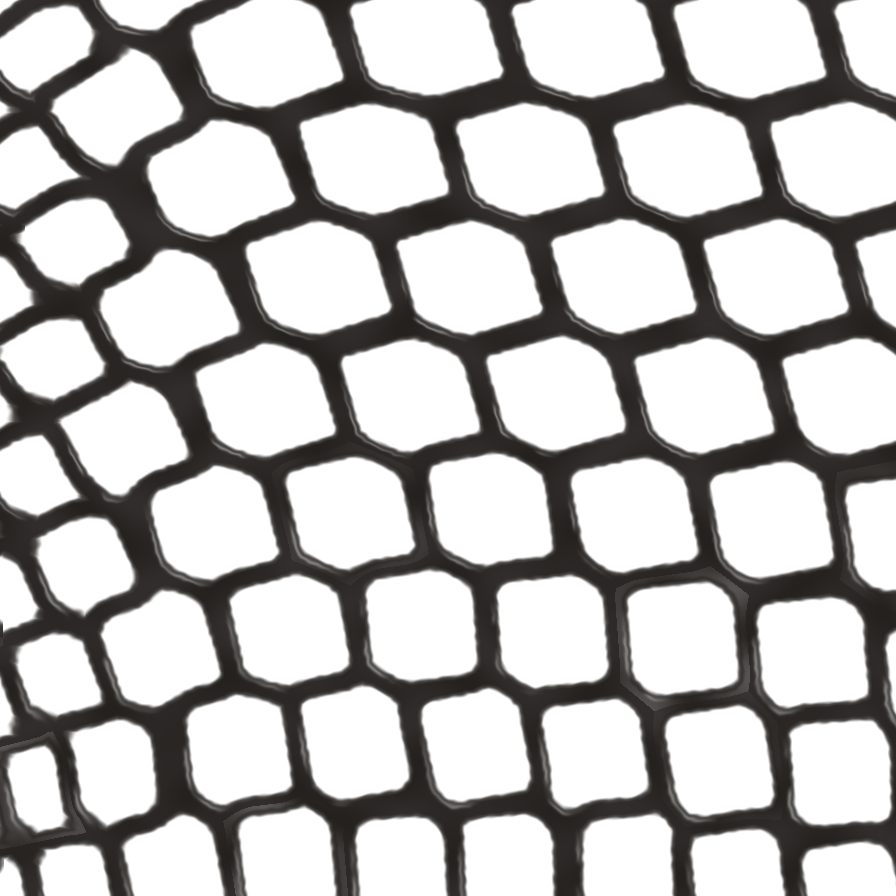
Reproduce this pattern procedurally as a WebGL 2 fragment shader.

```glsl
#version 300 es
precision highp float;
// Stretched black plastic netting on white: a sheared, bent lattice of leaf-shaped holes.
// Each hole is a tilted box with two round and two tight corners; the cords are what
// remains between nearest and second nearest hole, with glossy streaks on one flank.

#define COLUMN_PITCH 0.180
#define ROW_PITCH 0.1315
#define ROW_SHIFT 0.0664
#define HOLE_HALF vec2(0.407, 0.0615)
#define CORD_HALF 0.0112
#define TILT 0.28
#define JITTER 0.017
#define ROUGHNESS 0.0007
#define SOFTNESS 0.0022
#define GLOSS 0.55

uniform vec2 u_resolution;
out vec4 fragColor;

const vec3 PAPER = vec3(1.0);
const vec3 CORD_DARK = vec3(0.14, 0.13, 0.12);
const vec3 CORD_MID = vec3(0.23, 0.21, 0.21);
const vec3 CORD_RIM = vec3(0.33, 0.32, 0.31);
const vec3 SHINE = vec3(0.76, 0.76, 0.75);

vec2 hash2(vec2 cell) {
    vec3 h = fract(cell.xyx * vec3(0.1031, 0.1030, 0.0973) + 0.37);
    h += dot(h, h.yzx + 33.33);
    return fract((h.xx + h.yz) * h.zy);
}

// Layered sines, roughly -1 to 1
float ripple(vec2 p) {
    return 0.5 * sin(p.x + 1.7 * sin(p.y * 0.8)) + 0.5 * sin(1.3 * p.y + 2.1 * sin(p.x * 0.6));
}

float smoothMax(float a, float b, float k) {
    float h = max(k - abs(a - b), 0.0) / k;
    return max(a, b) + 0.25 * h * h * k;
}

// Columns close up towards the bottom
float columnPitch(float row) {
    return COLUMN_PITCH - 0.0039 * row - 0.00055 * row * row;
}

float rowStart(float row) {
    return 0.658 - ROW_SHIFT * row;
}

// 0 in the regular upper rows, 1 in the uneven lower ones
float unevenness(float row) {
    return smoothstep(2.5, 5.5, row);
}

// Hole centre in xy, slope of its row in z; the sheet sags at both sides
vec3 holeCentre(float row, float column) {
    float x = rowStart(row) + column * columnPitch(row);
    x += 0.6 * max(0.0, 0.06 - x);
    float left = max(0.0, 1.0 - x / 0.39);
    float right = max(0.0, (x - 0.65) / 0.325);
    float sag = 0.154 - 0.0156 * row;
    float y = 0.046 + ROW_PITCH * row + sag * left * left;
    y += 0.04 * right * right * unevenness(row);
    vec2 jitter = (hash2(vec2(row, column) + 20.0) - 0.5) * JITTER;
    return vec3(vec2(x, y) + jitter * mix(0.25, 1.0, unevenness(row)), 5.1 * sag * left);
}

// Signed distance to one hole; face is the position scaled by its half size
float holeDistance(vec2 p, float row, float column, out vec2 face) {
    vec3 centre = holeCentre(row, column);
    float uneven = unevenness(row);
    float wobble = (hash2(vec2(column, row) + 41.0).x - 0.5) * 0.3 * uneven;
    float tilt = mix(TILT, 0.12, uneven) + 0.42 * centre.z + wobble;
    float c = cos(tilt), s = sin(tilt);
    vec2 q = p - centre.xy;
    q = vec2(c * q.x - s * q.y, s * q.x + c * q.y);
    vec2 halfSize = vec2(HOLE_HALF.x * columnPitch(row), HOLE_HALF.y);
    face = q / halfSize;
    float roundCorner = mix(0.055, 0.036, uneven);
    float tightCorner = mix(0.009, 0.022, uneven);
    float radius = q.x * q.y < 0.0 ? roundCorner : tightCorner;
    vec2 d = abs(q) - halfSize + radius;
    return length(max(d, 0.0)) + min(max(d.x, d.y), 0.0) - radius;
}

void main() {
    vec2 p = gl_FragCoord.xy / u_resolution;
    p.y = 1.0 - p.y;

    // Nearest two holes
    float nearest = 9.0, second = 9.0;
    vec2 face = vec2(0.0), cell = vec2(0.0);
    for (int r = -2; r <= 8; r++) {
        float row = float(r);
        float middle = round((p.x - rowStart(row)) / columnPitch(row));
        for (int k = -1; k <= 1; k++) {
            float column = middle + float(k);
            vec2 f;
            float d = holeDistance(p, row, column, f);
            second = min(second, max(d, nearest));
            if (d < nearest) { nearest = d; face = f; cell = vec2(row, column); }
        }
    }

    // Positive inside the cords
    float depth = smoothMax(nearest, CORD_HALF - 0.5 * (second - nearest), 0.006);
    depth += ROUGHNESS * ripple(p * 310.0);

    // Cord body: dark core, paler rim
    float patchy = 0.5 + 0.5 * ripple(p * 48.0);
    vec3 cord = mix(CORD_DARK, CORD_MID, 0.6 * patchy);
    cord = mix(CORD_RIM, cord, smoothstep(0.0, 0.0055, depth));

    // Streaks along the left flank of each hole, wider glints low down
    float uneven = unevenness(cell.x);
    float flank = smoothstep(0.55, 0.95, dot(normalize(face + 1e-5), vec2(-0.92, 0.39)));
    float streak = exp(-pow((depth - 0.0055) / mix(0.0016, 0.0024, uneven), 2.0));
    float broken = smoothstep(0.15, 0.7, 0.5 + 0.5 * ripple(p * 65.0 + cell));
    float glint = smoothstep(0.72, 0.95, hash2(cell + 7.0).y) * uneven * smoothstep(0.003, 0.009, depth);
    float shine = flank * streak * broken + 0.5 * glint * patchy;
    cord = mix(cord, SHINE, GLOSS * clamp(shine, 0.0, 1.0));

    float edge = max(SOFTNESS, 0.75 / u_resolution.y);
    fragColor = vec4(mix(PAPER, cord, smoothstep(-edge, edge, depth)), 1.0);
}
```
